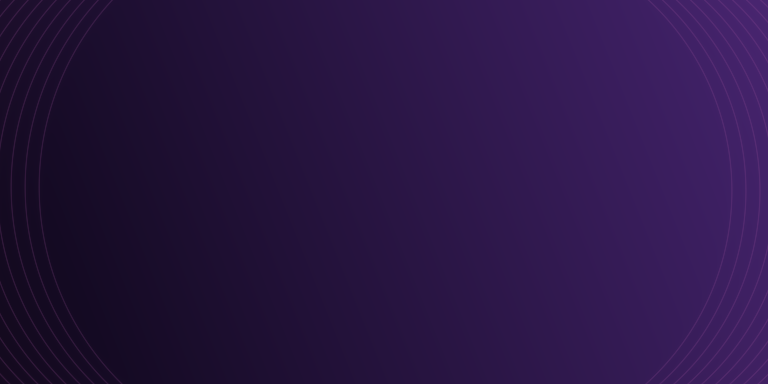
A Shadertoy shader for this background:

```glsl
// A dark violet backdrop that brightens from the lower left to the upper right,
// framed on both sides by thin, softly glowing arcs. Each arc is one circle's
// outer half, repeated at even steps, and veils the border area beyond it.

// Opacity of the arcs on one side; direction is -1 for left, +1 for right.
float sideArcs(vec2 p, vec2 center, float radius, float direction, float pixel) {
    float opacity = 0.0;
    for (int i = 0; i < 10; i++) {
        vec2 offset = p - center;
        offset.x -= direction * 0.0365 * float(i);
        float edge = length(offset) - radius;
        float line = 1.0 - smoothstep(0.0017 - 0.5 * pixel, 0.0017 + 0.5 * pixel, abs(edge));
        float glow = exp(-abs(edge) / 0.006);
        float veil = smoothstep(-pixel, pixel, edge);
        // Keep only the half that faces the border.
        opacity += (0.17 * line + 0.025 * glow + 0.005 * veil) * step(0.0, offset.x * direction);
    }
    return opacity;
}

void mainImage(out vec4 fragColor, in vec2 fragCoord) {
    // Height is one unit; x is scaled so that the width is always two.
    vec2 p = fragCoord / iResolution.xy * vec2(2.0, 1.0);
    float pixel = max(2.0 / iResolution.x, 1.0 / iResolution.y);

    // Tilted background gradient.
    float blend = dot(p, vec2(1.0, 0.4)) / 2.4;
    vec3 color = mix(vec3(0.052, 0.025, 0.095), vec3(0.268, 0.138, 0.43), blend);

    // Faint mauve arcs.
    float arcs = sideArcs(p, vec2(0.82, 0.513), 0.718, -1.0, pixel)
               + sideArcs(p, vec2(1.229, 0.503), 0.677, 1.0, pixel);
    color = mix(color, vec3(0.64, 0.32, 0.62), min(arcs, 1.0));

    fragColor = vec4(color, 1.0);
}
```
